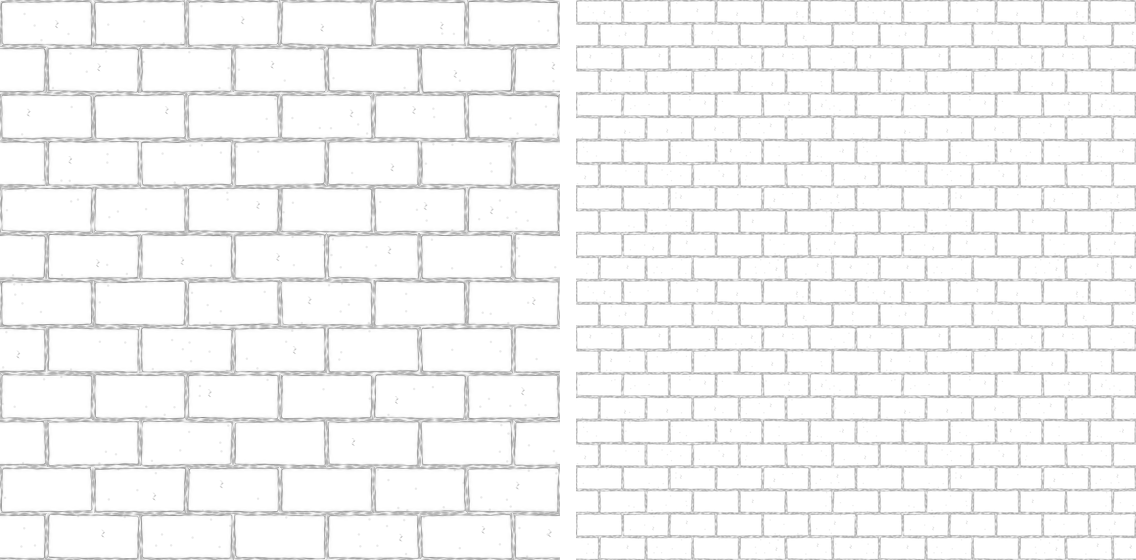
Left: one tile. Right: repeated 2 by 2.
Give the GLSL for this texture map, as a WebGL 1 fragment shader.

```glsl
precision highp float;
uniform vec2 u_resolution;

#define BRICKS vec2(6.0, 12.0)
#define JOINT 0.041
#define SKEW 0.017
#define WOBBLE 0.008
#define CORNER 0.045
#define INK_WIDTH 0.012
#define INK_TONE 0.56
#define MORTAR_DARK 0.70
#define MORTAR_LIGHT 0.97
#define SPECK_GRID 60.0
#define MARK_CHANCE 0.35

float hash(vec2 p, float seed) {
  return fract(sin(dot(p, vec2(12.99, 78.23)) + seed * 37.72) * 4375.85);
}

vec4 hash4(vec2 p, float seed) {
  return vec4(hash(p, seed), hash(p, seed + 1.0), hash(p, seed + 2.0), hash(p, seed + 3.0));
}

// Layered sines, about -1 to 1, for the hand-drawn edges
vec4 wander(vec4 t, vec4 phase) {
  return 0.5 * sin(5.0 * t + phase) + 0.3 * sin(13.0 * t + 2.3 * phase)
       + 0.2 * sin(31.0 * t + 4.1 * phase);
}

// Distance to the nearest scattered point, wrapping at period
float cellular(vec2 p, vec2 period) {
  vec2 cell = floor(p);
  float nearest = 2.0;
  for (int j = -1; j <= 1; j++) {
    for (int i = -1; i <= 1; i++) {
      vec2 c = cell + vec2(float(i), float(j));
      vec2 w = mod(c, period);
      nearest = min(nearest, length(c + vec2(hash(w, 1.0), hash(w, 2.0)) - p));
    }
  }
  return nearest;
}

// Sparse faint dots, each kept inside its own cell
float specks(vec2 uv) {
  vec2 p = uv * SPECK_GRID;
  vec2 cell = mod(floor(p), SPECK_GRID);
  vec2 centre = 0.25 + 0.5 * vec2(hash(cell, 5.0), hash(cell, 6.0));
  float dot1 = 1.0 - smoothstep(0.04, 0.2, length(fract(p) - centre));
  return dot1 * step(0.93, hash(cell, 7.0));
}

// Small broken vertical crease on some bricks
float crease(vec2 q, vec2 id, float px) {
  vec2 r = q - (vec2(hash(id, 21.0), hash(id, 22.0)) - 0.5) * vec2(1.3, 0.3);
  float bend = abs(r.x - 0.02 * sin(r.y * 50.0));
  float stroke = 1.0 - smoothstep(0.004, 0.012 + px, bend);
  float ends = 1.0 - smoothstep(0.06, 0.1, abs(r.y));
  float gaps = 0.6 + 0.4 * sin(r.y * 85.0);
  return stroke * ends * gaps * step(hash(id, 23.0), MARK_CHANCE);
}

void main() {
  vec2 uv = gl_FragCoord.xy / u_resolution;
  float px = BRICKS.y / u_resolution.y;

  // Running bond; lengths are in brick heights, each brick is 2 by 1
  vec2 grid = uv * BRICKS;
  float row = floor(grid.y);
  grid.x += 0.5 * mod(row + 1.0, 2.0);
  vec2 id = vec2(mod(floor(grid.x), BRICKS.x), row);
  vec2 q = (fract(grid) - 0.5) * vec2(2.0, 1.0);

  // Uneven sides: left, right, bottom, top
  vec4 along = vec4(q.yy, q.xx);
  vec4 tilt = (hash4(id, 10.0) * 2.0 - 1.0) * vec4(2.0, 2.0, 1.0, 1.0);
  vec4 phase = 6.28 * hash4(id, 14.0);
  vec4 inset = JOINT + SKEW * tilt * along + WOBBLE * wander(along, phase);
  vec4 side = vec4(-q.x, q.x, -q.y, q.y) - vec4(1.0, 1.0, 0.5, 0.5) + inset;
  vec2 over = vec2(max(side.x, side.y), max(side.z, side.w)) + CORNER;
  float d = length(max(over, 0.0)) + min(max(over.x, over.y), 0.0) - CORNER;

  // Mortar grain streaked along the joint
  bool upright = over.x > over.y;
  vec2 period = upright ? vec2(240.0, 72.0) : vec2(72.0, 240.0);
  float grain = smoothstep(0.1, 0.85, cellular(uv * period, period));
  float mortar = mix(MORTAR_DARK, MORTAR_LIGHT, grain);

  // Brick face with faint marks and a soft smudge by the edge
  float face = 1.0 - 0.09 * specks(uv) - 0.22 * crease(q, id, px);
  face -= 0.12 * (1.0 - grain) * exp(min(d, 0.0) / 0.025);
  float tone = mix(face, mortar, smoothstep(-0.5 * px, 0.5 * px, d));

  // Ink outline with changing pressure on each side
  vec4 pressure4 = 0.5 + 0.5 * wander(along * 1.4, phase.wzyx + 2.0);
  pressure4 *= 0.55 + 0.45 * hash4(id, 30.0);
  float pressure = upright ? (side.x > side.y ? pressure4.x : pressure4.y)
                           : (side.z > side.w ? pressure4.z : pressure4.w);
  float ink = 1.0 - smoothstep(INK_WIDTH - 0.5 * px, INK_WIDTH + 0.5 * px, abs(d));
  tone = mix(tone, min(tone, INK_TONE), ink * mix(0.25, 1.0, pressure));

  gl_FragColor = vec4(vec3(tone), 1.0);
}
```
